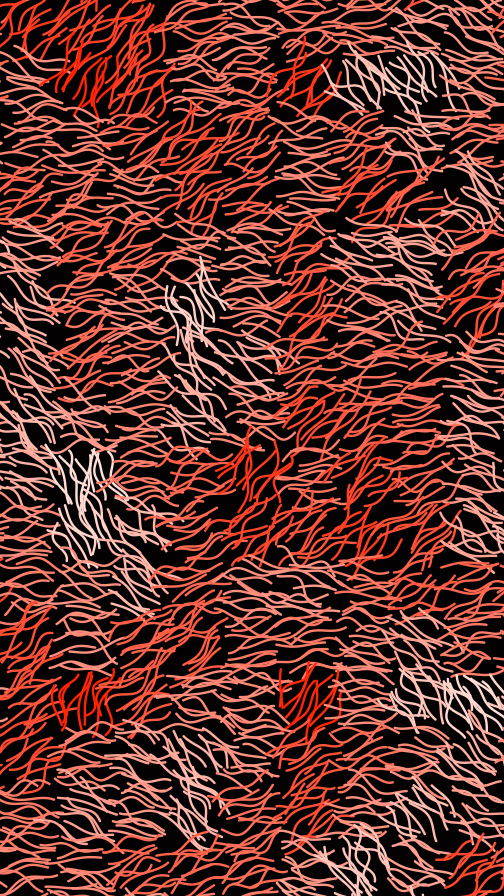
Write a WebGL 1 fragment shader that draws this pattern.

```glsl
precision highp float;
// Field of wavy strands: every cell of a grid holds a bundle of short curved
// threads that follow the cell's direction. The same direction picks the tint,
// from deep red (rising) through salmon (level) to near white (falling).

uniform vec2 u_resolution;

#define COLUMNS 9.0        // grid cells across the canvas
#define STRANDS 10         // threads per cell
#define HALF_WIDTH 0.0215  // thread half width, in cells
#define MAX_TURN 1.3       // steepest bundle direction, in radians
#define TILT_JITTER 0.75   // spread of thread directions within a bundle
#define WAVE_HEIGHT 0.115  // largest wave amplitude, in cells
#define BACKGROUND vec3(0.012, 0.005, 0.005)
#define RISING_RED vec3(1.0, 0.14, 0.02)
#define FALLING_PALE vec3(1.0, 0.88, 0.85)

// Four random values in 0..1 from a cell and an index
vec4 hash4(vec3 seed) {
  vec4 v = fract(seed.xyzx * vec4(0.1031, 0.1030, 0.0973, 0.1099));
  v += dot(v, v.wzxy + 33.33);
  return fract((v.xxyz + v.yzzw) * v.zywx);
}

// Smooth value noise in 0..1
float valueNoise(vec2 p) {
  vec2 corner = floor(p);
  vec2 f = fract(p);
  f = f * f * (3.0 - 2.0 * f);
  float a = hash4(vec3(corner, 71.0)).x;
  float b = hash4(vec3(corner + vec2(1.0, 0.0), 71.0)).x;
  float c = hash4(vec3(corner + vec2(0.0, 1.0), 71.0)).x;
  float d = hash4(vec3(corner + 1.0, 71.0)).x;
  return mix(mix(a, b, f.x), mix(c, d, f.x), f.y);
}

// Bundle direction in -1..1: neighbours are related, with some jitter
float bundleTurn(vec2 cell) {
  float broad = 2.0 * valueNoise(cell * 0.55 + 20.3) - 1.0;
  float own = 2.0 * hash4(vec3(cell, 43.0)).y - 1.0;
  return clamp(0.75 * broad + 0.35 * own, -1.0, 1.0);
}

vec2 rotate(vec2 p, float angle) {
  float c = cos(angle);
  float s = sin(angle);
  return vec2(c * p.x + s * p.y, c * p.y - s * p.x);
}

// Distance to a sine thread along x with round ends
float threadDistance(vec2 p, float halfLength, float height, float freq, float phase) {
  float x = clamp(p.x, -halfLength, halfLength);
  float y = height * sin(freq * x + phase);
  float slope = height * freq * cos(freq * x + phase);
  float side = abs(p.y - y) * inversesqrt(1.0 + slope * slope);
  return abs(p.x) > halfLength ? length(p - vec2(x, y)) : side;
}

void main() {
  float pixel = COLUMNS / u_resolution.x;
  vec2 p = gl_FragCoord.xy * pixel;
  vec2 home = floor(p) + 40.0;
  vec2 local = fract(p);
  vec3 color = BACKGROUND;

  // Threads overhang their cell, so visit the neighbours too, top row first
  for (int row = 0; row < 3; row++) {
    for (int column = 0; column < 3; column++) {
      vec2 offset = vec2(float(column) - 1.0, 1.0 - float(row));
      vec2 cell = home + offset;
      float turn = bundleTurn(cell);
      vec2 q = rotate(local - offset - 0.5, turn * MAX_TURN);

      for (int i = 0; i < STRANDS; i++) {
        float index = float(i);
        vec4 place = hash4(vec3(cell, index * 3.0 + 1.0));
        vec4 shape = hash4(vec3(cell.yx, index * 5.0 + 2.0));

        // Spread the threads evenly across the bundle, loosely along it
        float across = (index + place.y) / float(STRANDS) - 0.5;
        vec2 center = vec2((place.x - 0.5) * 0.5, across * 1.05);
        vec2 s = rotate(q - center, (place.z - 0.5) * TILT_JITTER);

        float halfLength = mix(0.34, 0.58, place.w);
        float height = WAVE_HEIGHT * mix(0.25, 1.0, shape.x);
        float freq = mix(4.0, 8.5, shape.y);
        float d = threadDistance(s, halfLength, height, freq, shape.z * 6.2832);

        float cover = clamp(0.5 + (HALF_WIDTH - d) / pixel, 0.0, 1.0);
        float pale = clamp(0.5 - 0.52 * turn + 0.06 * (shape.w - 0.5), 0.0, 1.0);
        color = mix(color, mix(RISING_RED, FALLING_PALE, pale), cover);
      }
    }
  }
  gl_FragColor = vec4(color, 1.0);
}
```
